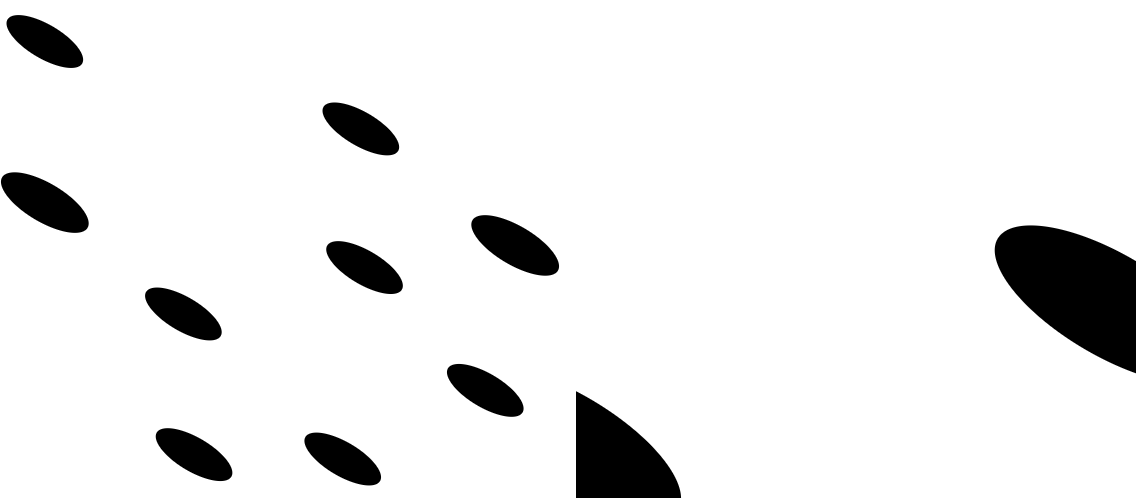
Left: the whole. Right: its middle third, enlarged.
Give the GLSL for this pattern, as a Shadertoy shader.

```glsl
// Sparse black ellipses, all tilted the same way, scattered on white.
// Centres follow a low-discrepancy sequence plus a hashed jitter, which
// keeps them irregular, apart from each other and inside the canvas.
#define COUNT 9
#define RADII vec2(0.0870, 0.0341)  // semi-axes, in canvas heights
#define TILT -0.533                 // radians, falling to the right
#define LARGE_SCALE 1.145           // size of the occasional larger grain
#define LARGE_EVERY 5
#define JITTER 0.056                // largest shift along each axis
#define MARGIN vec2(0.090, 0.063)   // inset of the centres from the edges
#define SEED 3.7

const vec3 PAPER = vec3(1.0);
const vec3 INK = vec3(0.0);

vec2 hash2(float n) {
    return fract(sin(vec2(n, n + 17.3) * vec2(127.1, 311.7)) * 4375.85);
}

// Approximate signed distance to an axis-aligned ellipse.
float ellipseDistance(vec2 p, vec2 radii) {
    float level = length(p / radii);
    float slope = length(p / (radii * radii));
    return (level - 1.0) * max(level, 1e-4) / max(slope, 1e-4);
}

// Evenly spread centre of a grain, jittered and held within the margins.
vec2 grainCentre(int i, vec2 canvas) {
    vec2 spread = fract(0.5 + float(i) * vec2(0.7549, 0.5698));
    spread.x = (spread.x - 0.01) / 0.775;  // stretch to the full width
    vec2 centre = mix(MARGIN, canvas - MARGIN, spread);
    centre += JITTER * (2.0 * hash2(float(i) + SEED) - 1.0);
    return clamp(centre, MARGIN, canvas - MARGIN);
}

void mainImage(out vec4 fragColor, in vec2 fragCoord) {
    float pixel = 1.0 / iResolution.y;
    vec2 uv = fragCoord * pixel;
    vec2 canvas = iResolution.xy * pixel;
    vec2 along = vec2(cos(TILT), sin(TILT));
    vec2 across = vec2(-along.y, along.x);

    // Union of all grains
    float d = 1e3;
    for (int i = 0; i < COUNT; i++) {
        vec2 offset = uv - grainCentre(i, canvas);
        vec2 local = vec2(dot(offset, along), dot(offset, across));
        float size = i % LARGE_EVERY == 2 ? LARGE_SCALE : 1.0;
        d = min(d, ellipseDistance(local, RADII * size));
    }

    // Edge one pixel wide
    float coverage = clamp(0.5 - d / pixel, 0.0, 1.0);
    fragColor = vec4(mix(PAPER, INK, coverage), 1.0);
}
```
